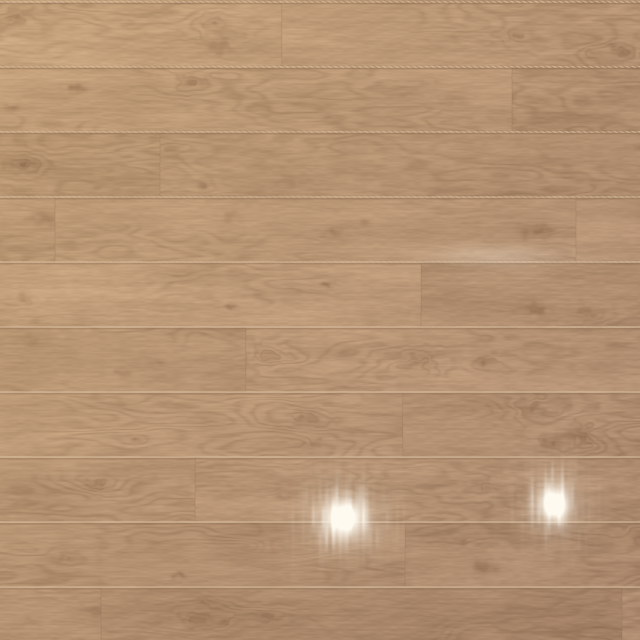
Give the GLSL for this texture, as a Shadertoy shader.

```glsl
const float PLANK_H = 0.1016;      // row pitch
const float PLANK_L = 0.814;       // distance between end joints
const float TOP_GAP = 0.003;       // sliver above the first seam
const float SEAM_W = 0.0010;       // half width of a seam line
const float JOINT_W = 0.0006;      // half width of an end joint
const float DASH_PITCH = 0.0095;
const float TONE_SPREAD = 0.42;    // variation between planks
const float RING_COUNT = 8.5;
const int KNOTS = 4;               // knots per plank
const vec3 OAK_DARK = vec3(0.645, 0.511, 0.388);
const vec3 OAK_LIGHT = vec3(0.787, 0.646, 0.512);
const vec3 KNOT_COLOR = vec3(0.50, 0.36, 0.25);
const vec3 GROOVE = vec3(0.52, 0.39, 0.28);
const vec3 BEVEL = vec3(0.85, 0.75, 0.63);
const vec3 GLARE = vec3(1.0, 0.98, 0.94);
// Joint offset of each row, top to bottom
const float STAGGER[11] = float[11](0.60, 0.44, 0.80, 0.25, 0.086, 0.658,
                                    0.384, 0.629, 0.305, 0.633, 0.158);

float hash(vec2 p) {
    return fract(sin(dot(p, vec2(127.1, 311.7))) * 43758.5453);
}

float noise(vec2 p) {
    vec2 i = floor(p), f = fract(p);
    f = f * f * (3.0 - 2.0 * f);
    return mix(mix(hash(i), hash(i + vec2(1, 0)), f.x),
               mix(hash(i + vec2(0, 1)), hash(i + vec2(1, 1)), f.x), f.y);
}

float fbm(vec2 p) {
    return 0.57 * noise(p) + 0.28 * noise(p * 2.1 + 7.3) + 0.15 * noise(p * 4.3 + 3.1);
}

float line(float d, float halfWidth, float px) {
    return 1.0 - smoothstep(halfWidth - 0.5 * px, halfWidth + px, abs(d));
}

// Bright reflection broken into upright streaks by the grain
float glare(vec2 uv, vec2 center, vec2 size) {
    vec2 d = (uv - center) / size;
    float streak = noise(vec2(uv.x * 190.0, uv.y * 26.0));
    d *= 0.80 + 0.45 * streak;
    float r2 = dot(d, d);
    return 1.2 * exp(-r2 * 1.6) + 0.16 * exp(-r2 * 0.5);
}

void mainImage(out vec4 fragColor, in vec2 fragCoord) {
    vec2 uv = fragCoord / iResolution.xy;
    float px = 1.0 / iResolution.y;

    // Plank layout
    float rowPos = (1.0 - uv.y - TOP_GAP) / PLANK_H;
    float row = floor(rowPos);
    float v = fract(rowPos) * PLANK_H;
    float along = (uv.x - STAGGER[clamp(int(row) + 1, 0, 10)]) / PLANK_L;
    vec2 id = vec2(floor(along), row);
    vec2 p = vec2(fract(along) * PLANK_L, v);
    float seed = hash(id + 4.7);
    vec2 q = p + vec2(seed * 31.0, hash(id + 9.2) * 17.0);

    // Knots, which also bend the rings around them
    float knot = 0.0, bend = 0.0;
    for (int i = 0; i < KNOTS; i++) {
        vec2 key = id * 3.1 + float(i) * 5.3;
        vec2 center = vec2(hash(key + 1.0) * PLANK_L,
                           mix(0.18, 0.82, hash(key + 2.0)) * PLANK_H);
        float size = mix(0.35, 1.0, hash(key + 3.0));
        vec2 d = (p - center) / (size * vec2(0.021, 0.011));
        d += 1.1 * (vec2(noise(q * 95.0), noise(q * 95.0 + 40.0)) - 0.5);
        float r = length(d);
        knot += exp(-r * r) * mix(0.15, 0.48, hash(key + 4.0));
        bend += 0.35 * exp(-0.55 * r) * size;
    }

    // Arched growth rings, long fibres and broad mottling
    float field = fbm(q * vec2(5.5, 21.0)) + bend;
    float rings = 0.5 + 0.5 * sin(6.2832 * RING_COUNT * field);
    rings = pow(rings, 2.0) * smoothstep(0.25, 0.7, noise(q * vec2(4.0, 17.0) + 21.0));
    float fibre = noise(q * vec2(26.0, 270.0)) - 0.5;
    float pores = noise(q * vec2(95.0, 430.0) + 11.0) - 0.5;
    float mottle = fbm(q * vec2(6.0, 32.0) + 50.0) - 0.5;

    // Wood colour under light falling from the upper left
    float light = 0.34 * (uv.y - 0.5) - 0.38 * (uv.x - 0.5);
    float tone = 0.58 + light + TONE_SPREAD * (seed - 0.5) - 0.30 * rings
               + 0.30 * fibre + 0.24 * pores + 0.55 * mottle;
    vec3 color = mix(OAK_DARK, OAK_LIGHT, tone);
    color.b -= 0.05 * light;
    color = mix(color, KNOT_COLOR, min(knot, 0.6));

    // End joints
    float jointDist = min(p.x, PLANK_L - p.x);
    color = mix(color, GROOVE, 0.17 * line(jointDist, JOINT_W, px));

    // Seams: stitched bevel above a thin groove, coarser at the upper right
    float s = v < 0.5 * PLANK_H ? v : v - PLANK_H;
    float coarse = smoothstep(0.35, 1.0, uv.y) * mix(0.55, 1.0, uv.x);
    float dash = 0.5 + 0.5 * sin(6.2832 * (uv.x - 1.5 * s) / DASH_PITCH);
    float bevel = mix(0.85, dash, 0.75 * coarse) * mix(0.7, 1.0, noise(uv * 30.0));
    color = mix(color, GROOVE, 0.36 * line(s - 0.0024, SEAM_W, px));
    color = mix(color, GROOVE, 0.35 * coarse * (1.0 - dash) * line(s, 2.0 * SEAM_W, px));
    color = mix(color, BEVEL, 0.85 * bevel * line(s, SEAM_W, px));

    // Soft sheen and two lamp reflections
    vec2 sheen = (uv - vec2(0.78, 0.60)) / vec2(0.10, 0.016);
    float shine = 0.22 * exp(-dot(sheen, sheen));
    shine += glare(uv, vec2(0.537, 0.191), vec2(0.046, 0.041));
    shine += glare(uv, vec2(0.866, 0.212), vec2(0.035, 0.040));
    color = mix(color, GLARE, clamp(shine, 0.0, 1.0));

    fragColor = vec4(color, 1.0);
}
```
